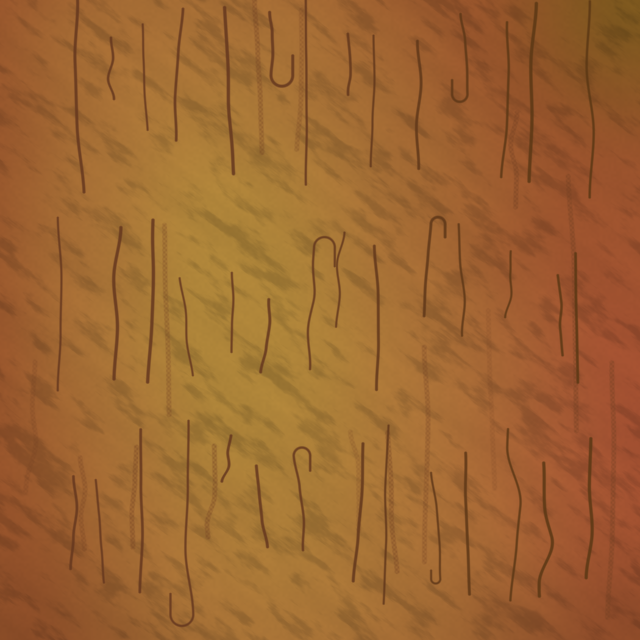
Give the GLSL for this texture, as a WebGL 1 fragment shader.

```glsl
precision highp float;
// Warm ochre parchment with diagonal smudges and hand-drawn vertical pen strokes.
uniform vec2 u_resolution;

float hash(vec2 p) {
  return fract(sin(dot(p, vec2(127.1, 311.7))) * 43758.545);
}

float noise(vec2 p) {
  vec2 i = floor(p), f = fract(p);
  f = f * f * (3.0 - 2.0 * f);
  return mix(mix(hash(i), hash(i + vec2(1, 0)), f.x),
             mix(hash(i + vec2(0, 1)), hash(i + vec2(1, 1)), f.x), f.y);
}

float fbm(vec2 p) {
  float sum = 0.0, amp = 0.5;
  for (int i = 0; i < 4; i++) {
    sum += amp * noise(p);
    p = p * 2.03 + 17.3;
    amp *= 0.5;
  }
  return sum / 0.9375;
}

// Sideways drift of a stroke at t, from 0 at its top to 1 at its end.
float drift(float t, vec2 id) {
  float lean = 0.03 * (hash(id + 3.1) - 0.4);
  float shift = step(0.8, hash(id + 4.7)) * 0.035 * (hash(id + 5.3) - 0.8);
  float wobble = 0.012 * (noise(vec2(t * 3.0, hash(id) * 90.0)) - 0.5);
  return lean * t + shift * smoothstep(0.55, 0.9, t) + wobble;
}

// Distance to a wavering vertical stroke; a positive radius curls its end into a hook.
float stroke(vec2 p, vec2 top, float len, float radius, vec2 id) {
  float t = clamp((top.y - p.y) / len, 0.0, 1.0);
  float d = length(p - vec2(top.x + drift(t, id), top.y - t * len));
  if (radius > 0.0) {
    float side = hash(id + 6.9) < 0.7 ? 1.0 : -1.0;
    vec2 q = p - vec2(top.x + drift(1.0, id) - side * radius, top.y - len);
    vec2 tip = vec2(q.x + side * radius, q.y - clamp(q.y, 0.0, radius * 1.8));
    d = min(d, q.y < 0.0 ? abs(length(q) - radius) : length(tip));
  }
  return d;
}

// Gold heart fading through amber to rust, with an olive corner.
vec3 ground(vec2 p) {
  vec2 q = p - vec2(0.37, 0.48);
  q.x *= q.x < 0.0 ? 1.45 : 1.0;
  q.x += 0.15 * q.y;
  float warmth = length(q * vec2(1.0, 0.62)) + 0.12 * (fbm(p * 3.0) - 0.5);
  vec3 color = mix(vec3(0.67, 0.51, 0.22), vec3(0.65, 0.44, 0.21), smoothstep(0.06, 0.33, warmth));
  color = mix(color, vec3(0.58, 0.32, 0.165), smoothstep(0.26, 0.6, warmth));
  float ember = exp(-dot((p - vec2(1.0, 0.34)) * vec2(4.0, 3.0), (p - vec2(1.0, 0.34)) * vec2(4.0, 3.0)));
  color += ember * vec3(0.05, -0.01, 0.025);
  color = mix(color, vec3(0.47, 0.34, 0.11), 0.9 * smoothstep(0.28, 0.0, length(p - 1.0)));
  return color * (1.0 - 0.09 * smoothstep(0.2, 0.0, p.y) * smoothstep(0.2, 0.6, warmth));
}

void main() {
  vec2 p = gl_FragCoord.xy / u_resolution;
  float soft = max(0.0016, 0.8 / u_resolution.y);
  vec3 color = ground(p);

  // Smudges falling to the right, and fine grain
  vec2 slant = vec2(dot(p, vec2(0.79, -0.61)), dot(p, vec2(0.61, 0.79)));
  float smudge = smoothstep(0.48, 0.78, fbm(slant * vec2(22.0, 65.0)));
  float streak = fbm(slant * vec2(5.0, 34.0) + 40.0) - 0.5;
  float grain = noise(p * 230.0) - 0.5;
  color *= 1.02 - 0.13 * smudge - 0.09 * streak + 0.025 * grain;

  // Ink strokes in loose columns, and pale dotted ghosts between them
  float ink = 0.0, ghost = 0.0;
  for (int i = 0; i < 14; i++) {
    for (int j = 0; j < 3; j++) {
      vec2 id = vec2(float(i), float(j) + 7.0);
      float len = mix(0.07, 0.31, hash(id + 0.37));
      vec2 top = vec2(0.105 + 0.062 * id.x + 0.035 * (hash(id + 1.9) - 0.5),
                      0.33 * float(j) + 0.06 + len + (0.27 - len) * hash(id + 2.3));
      float curl = step(0.8, hash(id + 8.1)) * mix(0.006, 0.018, hash(id + 9.7));
      vec2 q = p;
      if (hash(id + 11.3) < 0.35) q.y = 2.0 * top.y - len - q.y;
      float d = stroke(q, top, len, curl, id);
      float width = mix(0.0016, 0.0026, hash(id + 12.1));
      ink = max(ink, smoothstep(width + soft, width - soft, d));
    }
    vec2 id = vec2(float(i), 31.0);
    float len = mix(0.12, 0.42, hash(id + 0.7));
    vec2 top = vec2(0.06 + 0.069 * id.x + 0.03 * (hash(id + 1.3) - 0.5),
                    len + (1.0 - len) * hash(id + 2.9));
    float d = stroke(p, top, len, 0.0, id);
    ghost = max(ghost, smoothstep(0.0055, 0.002, d) * mix(0.4, 1.0, hash(id + 7.7)));
  }
  float dots = 0.7 + 0.3 * sin(p.x * 900.0) * sin(p.y * 900.0);
  color = mix(color, vec3(0.45, 0.25, 0.13), 0.5 * ghost * dots);
  vec3 inkColor = mix(vec3(0.4, 0.22, 0.12), vec3(0.36, 0.22, 0.08), smoothstep(0.4, 0.9, p.x));
  color = mix(color, inkColor, 0.88 * ink);

  gl_FragColor = vec4(color, 1.0);
}
```
